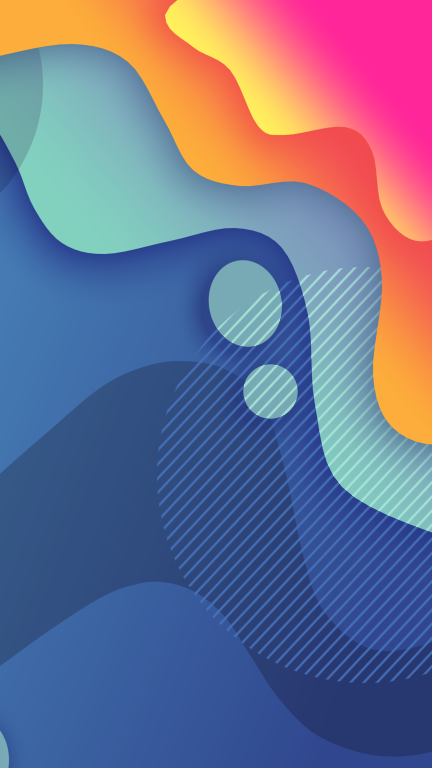
Reproduce this background procedurally as a Shadertoy shader.

```glsl
// Layered wavy paper sheets in pink, orange, teal and blue, with discs and a hatched circle.

const int KNOTS = 14;
const int STEPS = 6;
const float CANVAS_HEIGHT = 7.68;

// Point on a Catmull-Rom span from b to c.
vec2 splinePoint(vec2 a, vec2 b, vec2 c, vec2 d, float t) {
    return b + 0.5 * t * (c - a + t * (2.0 * a - 5.0 * b + 4.0 * c - d
             + t * (3.0 * (b - c) + d - a)));
}

// Signed distance to a spline: negative above it, positive below it.
float waveDistance(vec2 p, vec2 knots[KNOTS]) {
    float nearest = 1e4, side = -1.0;
    vec2 a = knots[1];
    for (int i = 1; i < KNOTS - 2; i++) {
        for (int j = 1; j <= STEPS; j++) {
            vec2 b = splinePoint(knots[i - 1], knots[i], knots[i + 1], knots[i + 2],
                                 float(j) / float(STEPS));
            vec2 ab = b - a, ap = p - a;
            vec2 gap = ap - ab * clamp(dot(ap, ab) / dot(ab, ab), 0.0, 1.0);
            nearest = min(nearest, dot(gap, gap));
            if ((a.x > p.x) != (b.x > p.x) && ap.y > ab.y * ap.x / ab.x) side = -side;
            a = b;
        }
    }
    return side * sqrt(nearest);
}

// Approximate distance to an ellipse that leans sideways.
float discDistance(vec2 p, vec2 center, vec2 radii, float lean) {
    vec2 q = p - center;
    q.x -= lean * q.y;
    return (length(q / radii) - 1.0) * min(radii.x, radii.y);
}

float cover(float d, float pixel) {
    return 1.0 - smoothstep(-0.7 * pixel, 0.7 * pixel, d);
}

// Soft falloff outside an edge.
float softShadow(float d, float width) {
    float s = 1.0 - clamp(d / width, 0.0, 1.0);
    return s * s;
}

vec3 addDisc(vec3 color, vec2 p, vec2 center, vec2 radii, float lean, float pixel) {
    vec3 discColor = vec3(0.50, 0.71, 0.73);
    vec3 discShade = vec3(0.15, 0.22, 0.50);
    float shadeEdge = discDistance(p, center + vec2(-0.07, 0.07), radii, lean);
    color = mix(color, discShade, 0.7 * softShadow(shadeEdge, 0.30));
    return mix(color, discColor, 0.9 * cover(discDistance(p, center, radii, lean), pixel));
}

void mainImage(out vec4 fragColor, in vec2 fragCoord) {
    // Layout runs downward from the top left corner
    float pixel = CANVAS_HEIGHT / iResolution.y;
    vec2 p = vec2(fragCoord.x, iResolution.y - fragCoord.y) * pixel;
    float diagonal = p.x - 0.85 * p.y;

    // Sheet edges
    float pinkEdge = waveDistance(p, vec2[KNOTS](vec2(-2, -1.6), vec2(-.6, -1.4), vec2(1.95, -.5),
        vec2(1.65, .15), vec2(1.93, .47), vec2(2.3, .7), vec2(2.58, 1.26), vec2(2.85, 1.35), vec2(3.45, 1.27),
        vec2(3.72, 1.51), vec2(3.82, 2.08), vec2(4.1, 2.39), vec2(4.45, 2.35), vec2(4.9, 2)));
    float orangeEdge = waveDistance(p, vec2[KNOTS](vec2(-.8, .76), vec2(-.1, .58), vec2(.72, .44),
        vec2(1.28, .62), vec2(1.64, 1.2), vec2(1.93, 1.7), vec2(2.4, 1.86), vec2(3.05, 1.83), vec2(3.62, 2.2),
        vec2(3.82, 2.8), vec2(3.73, 3.75), vec2(3.93, 4.28), vec2(4.45, 4.44), vec2(5.2, 4.1)));
    float tealEdge = waveDistance(p, vec2[KNOTS](vec2(-.6, .9), vec2(-.15, 1.15), vec2(.15, 1.62),
        vec2(.34, 2.08), vec2(.62, 2.43), vec2(1.05, 2.54), vec2(1.7, 2.41), vec2(2.35, 2.28), vec2(2.82, 2.48),
        vec2(3.08, 3.15), vec2(3.15, 4.05), vec2(3.42, 4.87), vec2(4.42, 5.36), vec2(5.2, 5.5)));
    float bandTop = waveDistance(p, vec2[KNOTS](vec2(-.9, 5.6), vec2(-.1, 4.83), vec2(.5, 4.3),
        vec2(1, 3.88), vec2(1.4, 3.68), vec2(1.8, 3.61), vec2(2.25, 3.69), vec2(2.62, 4), vec2(2.85, 4.7),
        vec2(3.03, 5.55), vec2(3.25, 6.13), vec2(3.75, 6.5), vec2(4.45, 6.37), vec2(5.2, 5.9)));
    float bandBottom = waveDistance(p, vec2[KNOTS](vec2(-.8, 7.2), vec2(-.1, 6.73), vec2(.5, 6.3),
        vec2(1, 5.98), vec2(1.33, 5.85), vec2(1.62, 5.82), vec2(1.95, 5.92), vec2(2.25, 6.17), vec2(2.5, 6.55),
        vec2(2.8, 7), vec2(3.2, 7.37), vec2(3.8, 7.56), vec2(4.45, 7.48), vec2(5.2, 7.1)));

    // Blue ground, teal shadow and dark band
    float groundMix = clamp((p.x + 0.4 * (p.y - 3.0)) / 5.0, 0.0, 1.0);
    vec3 color = mix(vec3(0.27, 0.48, 0.70), vec3(0.19, 0.28, 0.56), groundMix);
    color = mix(color, vec3(0.15, 0.22, 0.54), 0.85 * softShadow(tealEdge, 0.6));
    float band = cover(max(-bandTop, bandBottom), pixel);
    color *= mix(vec3(1.0), vec3(0.81, 0.77, 0.78), band);

    // Discs
    color = addDisc(color, p, vec2(2.453, 3.035), vec2(0.365, 0.433), 0.06, pixel);
    color = addDisc(color, p, vec2(2.705, 3.915), vec2(0.272), 0.0, pixel);
    color = addDisc(color, p, vec2(-0.24, 7.6), vec2(0.33, 0.43), 0.0, pixel);

    // Teal sheet and the tinted arc at its left
    float tealMix = smoothstep(-1.3, 1.6, diagonal);
    vec3 tealColor = mix(vec3(0.51, 0.82, 0.75), vec3(0.49, 0.59, 0.74), tealMix);
    color = mix(color, tealColor, cover(tealEdge, pixel));
    float arc = cover(length(p - vec2(-1.15, 0.85)) - 1.58, pixel);
    color *= mix(vec3(1.0), vec3(0.86, 0.83, 0.88), arc);

    // Diagonal hatching clipped to a circle, paler over teal
    float spacing = 0.0966;
    float across = dot(p, vec2(0.73, 0.683)) - 3.84;
    float stripe = abs(mod(across + 0.5 * spacing, spacing) - 0.5 * spacing) - 0.012;
    float hatch = cover(max(stripe, length(p - vec2(3.65, 4.75)) - 2.08), pixel);
    float pale = smoothstep(0.42, 0.58, color.g);
    vec3 hatchColor = mix(vec3(0.28, 0.45, 0.74), vec3(0.67, 0.90, 0.85), pale);
    color = mix(color, hatchColor, 0.85 * hatch);

    // Orange sheet
    color = mix(color, vec3(0.25, 0.36, 0.52), 0.5 * softShadow(orangeEdge, 0.5));
    float redMix = smoothstep(0.5, 2.4, diagonal);
    vec3 orangeColor = mix(vec3(0.99, 0.68, 0.23), vec3(0.95, 0.29, 0.34), redMix);
    orangeColor = mix(orangeColor, vec3(0.94, 0.30, 0.27), 0.5 * softShadow(pinkEdge, 0.45));
    color = mix(color, orangeColor, cover(orangeEdge, pixel));

    // Yellow to pink sheet
    float pinkMix = smoothstep(1.5, 3.15, diagonal);
    vec3 pinkColor = mix(vec3(1.0, 0.94, 0.36), vec3(1.0, 0.15, 0.60), pinkMix);
    fragColor = vec4(mix(color, pinkColor, cover(pinkEdge, pixel)), 1.0);
}
```
